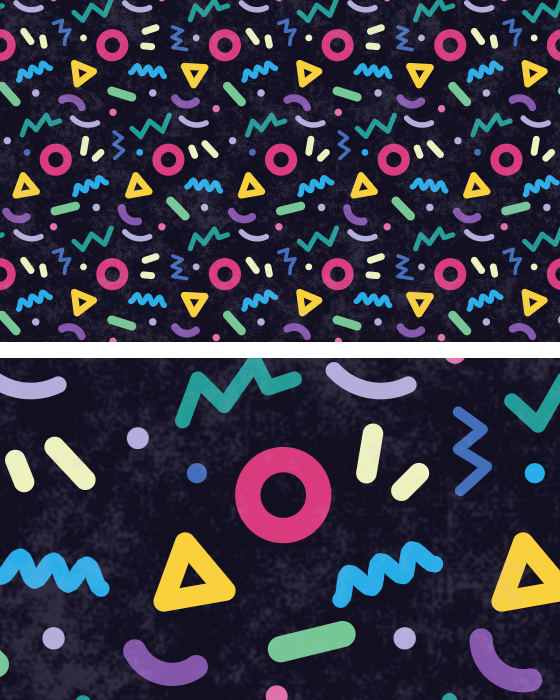
Top, the full canvas; bottom, a detail of the centre.
Write a Shadertoy shader that draws this pattern.

```glsl
// Confetti of rings, triangles, squiggles and pills on a worn dark ground.
// One cell of shapes repeats in half-shifted rows, with four variants by column
// and row parity; every shape is a distance function, and noise adds the wear.

const float PI = 3.14159;

vec2 hashGradient(vec2 cell) {
    vec3 h = fract(cell.xyx * vec3(.1031, .1030, .0973));
    h += dot(h, h.yzx + 33.33);
    float angle = 2. * PI * fract((h.x + h.y) * h.z);
    return vec2(cos(angle), sin(angle));
}

float gradientNoise(vec2 p) {
    vec2 i = floor(p), f = fract(p), s = f * f * (3. - 2. * f), e = vec2(1, 0);
    return mix(mix(dot(hashGradient(i), f), dot(hashGradient(i + e), f - e), s.x),
               mix(dot(hashGradient(i + e.yx), f - e.yx),
                   dot(hashGradient(i + 1.), f - 1.), s.x), s.y);
}

vec2 rotate(vec2 p, float angle) {
    float c = cos(angle), s = sin(angle);
    return vec2(c * p.x + s * p.y, c * p.y - s * p.x);
}

float segment(vec2 p, vec2 a, vec2 b) {
    vec2 ab = b - a;
    return length(p - a - ab * clamp(dot(p - a, ab) / max(dot(ab, ab), .001), 0., 1.));
}

float zigzag(vec2 p, vec2 points[6]) {
    float d = 1e3;
    for (int i = 0; i < 5; i++) d = min(d, segment(p, points[i], points[i + 1]));
    return d;
}

float squiggle(vec2 p) {
    float d = 1e3;
    vec2 a = vec2(-23, 5);
    for (int i = 1; i <= 30; i++) {
        float x = mix(-23., 23., float(i) / 30.);
        vec2 b = vec2(x, -5. * cos(x * .41));
        d = min(d, segment(p, a, b));
        a = b;
    }
    return d;
}

// Smile-shaped arc whose lowest point is at the origin
float arc(vec2 p, float radius, float aperture) {
    p.y += radius;
    p.x = abs(p.x);
    vec2 tip = vec2(sin(aperture), cos(aperture));
    return tip.y * p.x > tip.x * p.y ? length(p - tip * radius) : abs(length(p) - radius);
}

float triangleOutline(vec2 p, float radius, float angle) {
    float a = mod(atan(p.y, p.x) - angle, 2. * PI / 3.) - PI / 3.;
    p = length(p) * vec2(cos(a), abs(sin(a)));
    return length(vec2(p.x - radius * .5, max(p.y - radius * .866, 0.)));
}

void paint(inout vec3 color, float d, vec3 ink) {
    color = mix(color, ink, clamp(.5 - d * iResolution.x / 768., 0., 1.));
}

// All shapes of one cell, placed relative to its ring, y pointing down
void drawCell(inout vec3 color, vec2 p, int column, int row) {
    int k = column + 2 * row;
    float odd = float(column), low = float(row);
    vec3 lavender = vec3(.70, .68, .86), cream = vec3(.93, .95, .75);
    vec3 cyan = vec3(.16, .68, .91), blue = vec3(.26, .43, .73);

    paint(color, abs(length(p) - 16.2) - 5.8, vec3(.85, .23, .49));
    paint(color, triangleOutline(p - vec2(112.5, 38), 16.5,
        vec4(-.47, -.13, .35, .35)[k]) - 4.7, vec3(.98, .82, .23));

    // Pills
    vec4 first = vec4[4](vec4(45, -19, 60, -24), vec4(33, -19, 43, -5),
                         vec4(41, -28, 38, -10), vec4(32, -16, 36, -6))[k];
    vec4 second = vec4[4](vec4(43, 1, 54, 2), vec4(59, -10, 61, 0),
                          vec4(62, -10, 54, -2), vec4(50, -22, 64, -7))[k];
    paint(color, min(segment(p, first.xy, first.zw), segment(p, second.xy, second.zw)) - 4.7, cream);
    vec2 green = rotate(p - vec2(13, 67), vec4(.3, .84, -.24, .8)[k]);
    paint(color, segment(green, vec2(-14.5, 0), vec2(14.5, 0)) - 6., vec3(.46, .78, .58));

    // Squiggle and zigzags
    bool rising = column != row;
    vec2 wave = rotate(p - vec2(rising ? 46 : 49, 35), rising ? -.36 : .12);
    paint(color, squiggle(wave) - 3.8, cyan);
    vec2 steep[6] = vec2[6](vec2(27, 114), vec2(39, 125), vec2(51, 104),
                            vec2(69, 118), vec2(78, 96), vec2(78, 96));
    vec2 broad[6] = vec2[6](vec2(31, 123), vec2(38, 104), vec2(50, 116),
                            vec2(64, 96), vec2(70, 108), vec2(82, 104));
    paint(color, (column == 0 ? zigzag(p + 2. * low, steep) : zigzag(p + low, broad)) - 3.5,
          vec3(.13, .61, .59));
    vec2 bolts[18] = vec2[18](
        vec2(83, -25), vec2(96, -20), vec2(82, -11), vec2(94, -6), vec2(83, 3), vec2(102, 6),
        vec2(74, -30), vec2(86, -34), vec2(83, -19), vec2(96, -21), vec2(90, -10), vec2(89, -1),
        vec2(80, -38), vec2(91, -30), vec2(80, -21), vec2(93, -13), vec2(81, -2), vec2(81, -2));
    if (k < 3) {
        vec2 bolt[6];
        for (int i = 0; i < 6; i++) bolt[i] = bolts[6 * k + i];
        paint(color, zigzag(p, bolt) - 2.5, blue);
    } else paint(color, length(p - vec2(88, -26)) - 5., lavender);

    // Arcs
    vec2 bow = rotate(p - vec2(100, 77.5), vec4(.15, 3.5, .68, .25)[k]);
    paint(color, arc(bow - vec2(0, 4), 19., .87) - 5.3, vec3(.52, .34, .67));
    vec2 smile = rotate(p - vec2(111.5 + 5.5 * odd, 104. - low), .19);
    paint(color, arc(smile - vec2(0, 5), 29., .64) - 3.8, lavender);

    // Dots
    paint(color, length(p - vec2(115, -10)) - 4.6, vec3[4](lavender, cream, cyan, blue)[k]);
    paint(color, length(p - vec2(55.5 - 6. * odd, 65.5)) - 5.1, lavender);
    paint(color, length(p - vec2(vec4(1, -12, -3, -9)[k], k == 1 ? 87 : 92)) - 5., vec3(.88, .44, .67));
}

void mainImage(out vec4 fragColor, in vec2 fragCoord) {
    // The canvas is 768 units wide, measured from its upper left corner
    vec2 p = vec2(fragCoord.x, iResolution.y - fragCoord.y) * 768. / iResolution.x;
    vec3 color = vec3(.07, .06, .13);

    // Shapes reach past their cell, so visit the neighbours above and to the left
    for (int n = 0; n < 4; n++) {
        float row = floor((p.y - 18.) / 157.) - float(n / 2);
        float shift = 154. - 77.5 * mod(row, 2.);
        float column = floor((p.x - shift + 28.) / 154.5) - float(n % 2);
        vec2 ring = vec2(shift + 154.5 * column, 62. + 157. * row);
        drawCell(color, p - ring, int(mod(column, 2.)), int(mod(row, 2.)));
    }

    // Pale scuffs, from broad patches down to fine grit
    float grit = 0., frequency = .016;
    for (int i = 0; i < 4; i++) {
        grit += .5 * gradientNoise(p * frequency + 17. * float(i));
        frequency *= 3.;
    }
    color = mix(color, vec3(.75, .73, .86), .17 * smoothstep(-.15, .6, grit));
    fragColor = vec4(color, 1);
}
```
